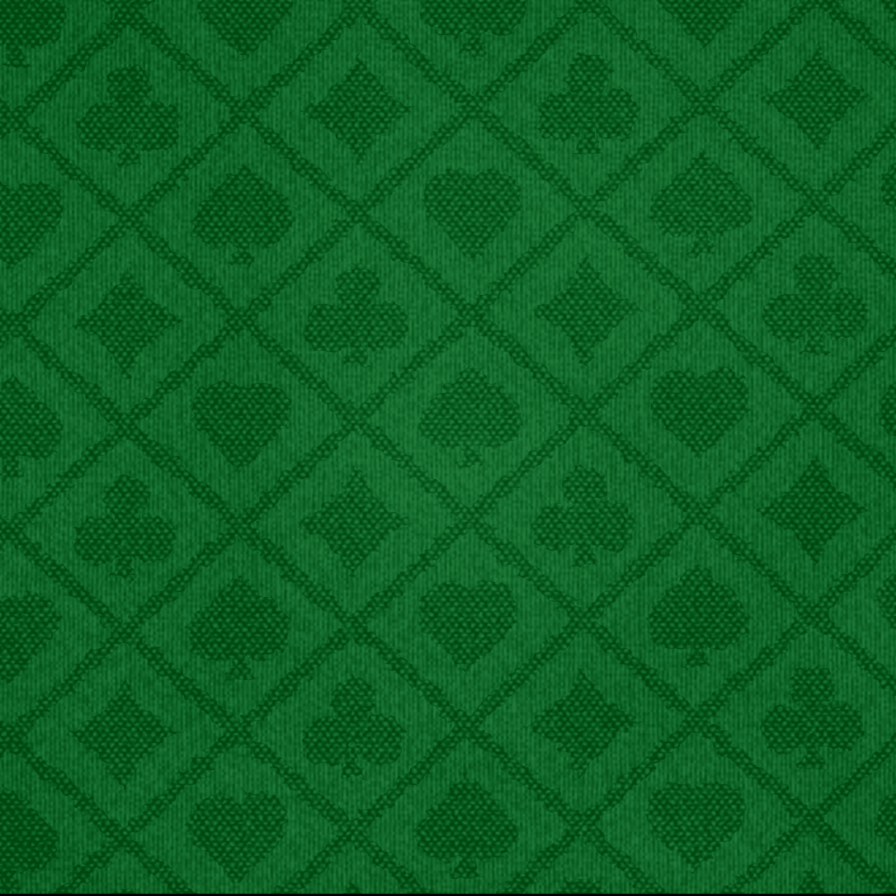
A Shadertoy shader for this pattern:

```glsl
// Green woven cloth with a slightly skewed lattice of diamonds, each holding a card suit.
// Suits are distance functions picked by cell parity; a noise warp frays their edges,
// and two weaves (upright threads, staggered stitch rows) shade ground and figure.

float hash(vec2 p) {
    return fract(sin(dot(p, vec2(127.1, 311.7))) * 43758.5453);
}

float noise(vec2 p) {
    vec2 i = floor(p), f = fract(p);
    f = f * f * (3.0 - 2.0 * f);
    return mix(mix(hash(i), hash(i + vec2(1, 0)), f.x),
               mix(hash(i + vec2(0, 1)), hash(i + vec2(1, 1)), f.x), f.y);
}

// Heart with its tip at the origin, about 1.1 tall
float heart(vec2 p) {
    p.x = abs(p.x);
    if (p.x + p.y > 1.0) return length(p - vec2(0.25, 0.75)) - 0.3536;
    vec2 toTop = p - vec2(0, 1);
    vec2 toSide = p - 0.5 * max(p.x + p.y, 0.0);
    return sqrt(min(dot(toTop, toTop), dot(toSide, toSide))) * sign(p.x - p.y);
}

// Short foot that flares towards its base
float stem(vec2 p) {
    float halfWidth = 0.1 + 0.5 * max(0.0, -0.6 - p.y);
    return max(abs(p.x) - halfWidth, abs(p.y + 0.6) - 0.28);
}

float spade(vec2 p) {
    float leaf = 1.4 * heart(vec2(p.x / 1.5, (0.95 - p.y) / 1.36));
    return min(leaf, stem(p));
}

float club(vec2 p) {
    float top = length(p - vec2(0, 0.53)) - 0.39;
    float sides = length(vec2(abs(p.x) - 0.48, p.y + 0.2)) - 0.43;
    float core = length(p - vec2(0, 0.02)) - 0.28;
    return min(min(top, sides), min(core, stem(p)));
}

// Diamond with sides hollowed by four circles
float diamond(vec2 p) {
    return 1.97 - length(abs(p) - 1.8);
}

float suit(vec2 p, vec2 id) {
    vec2 odd = mod(id, 2.0);
    if (odd.x < 0.5) return odd.y < 0.5 ? spade(p) : diamond(p);
    return odd.y < 0.5 ? club(p) : 1.45 * heart((p + vec2(0, 0.87)) / 1.45);
}

void mainImage(out vec4 fragColor, in vec2 fragCoord) {
    vec2 uv = fragCoord / iResolution.y;
    float pixel = 1.0 / iResolution.y;

    // Frayed, slightly skewed lattice coordinates
    vec2 fray = vec2(noise(uv * vec2(130, 190)), noise(uv * vec2(130, 190) + 57.0)) - 0.5;
    vec2 d = uv - vec2(0.525, 0.535) + 0.009 * fray;
    d -= vec2(0.009 * d.y, 0.026 * d.x);
    vec2 halfCell = vec2(0.128, 0.115);
    vec2 g = d / halfCell;
    vec2 diag = 0.5 * vec2(g.x - g.y, g.x + g.y);
    vec2 id = floor(diag + 0.5);
    vec2 f = diag - id;

    // Lattice bands and suit, joined into one figure
    float band = (0.5 - max(abs(f.x), abs(f.y))) * 0.171 - 0.0086;
    vec2 local = vec2(f.x + f.y, f.y - f.x) * halfCell / 0.0625;
    float figureDist = min(band, 0.0625 * suit(local, id) - 0.0005);
    float soft = 0.0008 + pixel;
    float figure = smoothstep(soft, -soft, figureDist);

    // Ground: upright threads of uneven thickness crossed by faint rows
    float speck = noise(uv * vec2(330, 300) + 11.0) - 0.5;
    float streak = noise(uv * vec2(380, 110)) - 0.5;
    float ribs = sin(6.2832 * (190.0 * uv.x + 0.3 * noise(uv * 30.0)));
    float ground = 0.71 + 0.16 * ribs + 0.25 * streak + 0.5 * speck;

    // Figure: staggered stitches in level rows, pale on dark
    vec2 thread = 6.2832 * (uv * vec2(108, 86) + 0.2 * fray);
    float stitch = cos(thread.x) * cos(thread.y);
    float rows = cos(2.0 * thread.y);
    float woven = 0.38 + 0.42 * stitch + 0.14 * rows + 0.5 * speck;

    // Light falls off towards the corners, over uneven dye
    vec2 fromMiddle = uv - 0.5;
    float light = 0.08 - 0.45 * dot(fromMiddle, fromMiddle);
    light += 0.18 * (noise(uv * 4.0 + 3.0) - 0.5) + 0.08 * (noise(uv * 14.0) - 0.5);

    // Greens from deep to pale, with a dark selvage along the foot
    float tone = clamp(mix(ground, woven, figure) + light, 0.0, 1.1);
    vec3 green = mix(vec3(0.0, 0.28, 0.06), vec3(0.0, 0.46, 0.205), tone);
    green.r = 0.105 * pow(tone, 1.4);
    green *= smoothstep(0.0015, 0.0035, uv.y);
    fragColor = vec4(green, 1.0);
}
```
